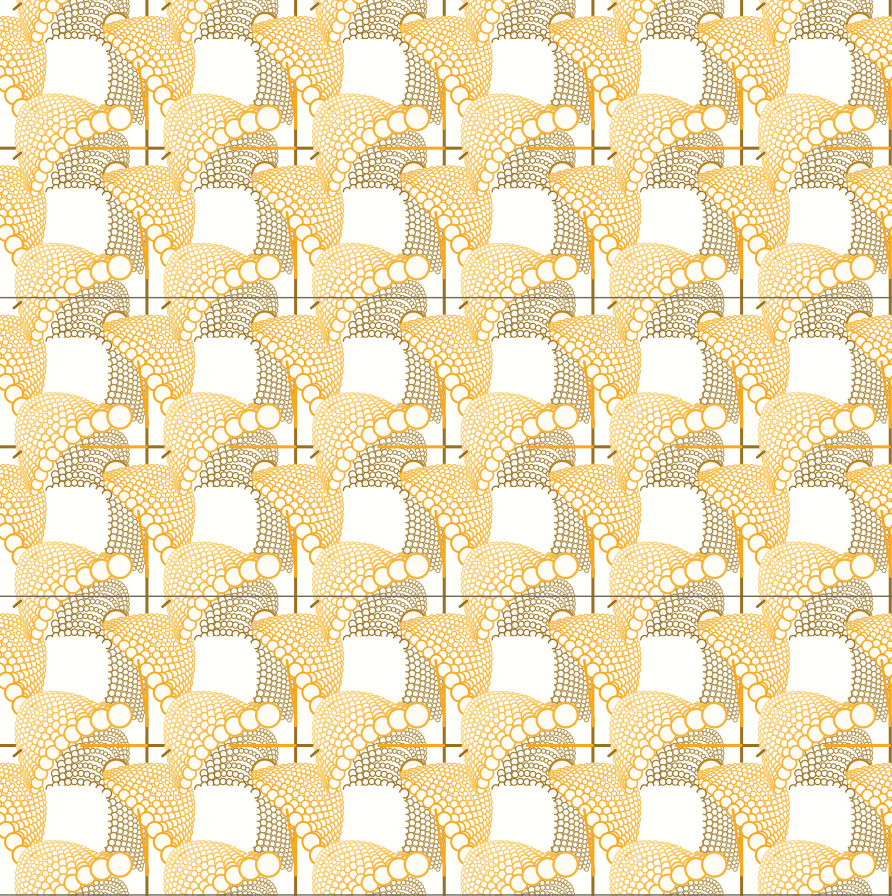
Reproduce this pattern procedurally as a Shadertoy shader.

```glsl
// Golden lace: a 6 by 6 repeat of curved fans built from overlapping scales,
// lying over thin crossing bars. Each fan blends two Bezier edges; a short
// bisection finds the nearby scales, so only those few discs are drawn.

const float REPEATS = 6.0;       // tiles across and down
const float TILE = 128.0;        // design units per tile, y runs downward
const int ROWS = 9;              // rows of scales in a fan
const int WINDOW = 5;            // discs tested in each row
const int BISECTIONS = 6;
const float ROW_GROWTH = 1.3;    // rows widen toward the near edge
const float SCALE_SIZE = 0.62;   // disc radius relative to its spacing
const float JITTER = 0.12;       // random change of disc radius
const float BAR_HALF = 1.3;      // half width of the bars
const float SEAM_HALF = 0.6;     // half width of the fine seam

const vec3 PAPER = vec3(1.0, 1.0, 0.985);
const vec3 ORANGE = vec3(0.97, 0.66, 0.12);
const vec3 AMBER = vec3(0.96, 0.74, 0.30);
const vec3 PALE = vec3(0.98, 0.82, 0.47);
const vec3 BROWN = vec3(0.60, 0.44, 0.13);
const vec3 OLIVE = vec3(0.72, 0.60, 0.35);
const vec3 SEAM = vec3(0.45, 0.40, 0.33);

float pixel;                     // one pixel in design units

float hash(vec2 p) {
    return fract(sin(dot(p, vec2(12.99, 78.23))) * 43758.5);
}

// Nearest periodic offset, so shapes may cross tile borders
vec2 wrapTile(vec2 d) {
    return d - TILE * round(d / TILE);
}

float coverage(float dist) {
    return clamp(0.5 - dist / pixel, 0.0, 1.0);
}

vec2 bezier(vec2 a, vec2 b, vec2 c, float t) {
    return mix(mix(a, b, t), mix(b, c, t), t);
}

void drawDisc(inout vec3 col, vec2 offset, float radius, float width, vec3 ink) {
    float d = length(offset) - radius;
    if (d > pixel) return;
    vec3 fill = mix(PAPER, ink, 0.04);
    col = mix(col, mix(ink, fill, coverage(d + width)), coverage(d));
}

void drawSegment(inout vec3 col, vec2 p, vec2 a, vec2 b, float halfWidth, vec3 ink) {
    vec2 q = wrapTile(p - 0.5 * (a + b));
    vec2 h = 0.5 * (b - a);
    float d = length(q - h * clamp(dot(q, h) / dot(h, h), -1.0, 1.0));
    col = mix(col, ink, coverage(d - halfWidth));
}

// Fan between far edge f0,f1,f2 and near edge n0,n1,n2; counts = scales per far, near row
void drawFan(inout vec3 col, vec2 p, vec2 f0, vec2 f1, vec2 f2, vec2 n0, vec2 n1, vec2 n2,
             vec2 counts, float growth, vec3 farInk, vec3 nearInk) {
    // Skip everything outside the bounding box
    vec2 fm = bezier(f0, f1, f2, 0.5), nm = bezier(n0, n1, n2, 0.5);
    vec2 lo = min(min(min(f0, f2), min(n0, n2)), min(fm, nm)) - 14.0;
    vec2 hi = max(max(max(f0, f2), max(n0, n2)), max(fm, nm)) + 14.0;
    vec2 middle = 0.5 * (lo + hi);
    vec2 q = middle + wrapTile(p - middle);
    if (any(lessThan(q, lo)) || any(greaterThan(q, hi))) return;

    // Find the rib from far to near edge that passes through q
    float along = 0.5, stride = 0.25;
    for (int i = 0; i < BISECTIONS; i++) {
        vec2 rib = bezier(n0 - f0, n1 - f1, n2 - f2, along);
        vec2 d = q - bezier(f0, f1, f2, along);
        along += rib.x * d.y < rib.y * d.x ? stride : -stride;
        stride *= 0.5;
    }

    for (int row = 0; row < ROWS; row++) {
        float s = pow(float(row) / float(ROWS - 1), ROW_GROWTH);
        vec2 a = mix(f0, n0, s), b = mix(f1, n1, s), c = mix(f2, n2, s);
        if (distance(q, bezier(a, b, c, along)) > mix(9.0, 18.0, s)) continue;
        float count = floor(mix(counts.x, counts.y, s));
        float power = mix(1.0, growth, s);
        float stagger = 0.5 * float(row % 2);
        float first = max(round(pow(along, 1.0 / power) * count - stagger) - 2.0, 0.0);
        vec3 ink = mix(farInk, nearInk, s);
        vec2 center = bezier(a, b, c, pow((first + stagger) / count, power));
        for (int j = 0; j < WINDOW; j++) {
            float i = first + float(j);
            if (i + stagger > count) break;
            vec2 next = bezier(a, b, c, pow((i + stagger + 1.0) / count, power));
            float vary = 1.0 + JITTER * (hash(vec2(i, float(row))) - 0.5);
            float radius = max(SCALE_SIZE * distance(center, next) * vary, 2.2);
            drawDisc(col, q - center, radius, clamp(0.55 + 0.14 * radius, 0.8, 2.0), ink);
            center = next;
        }
    }
}

void mainImage(out vec4 fragColor, in vec2 fragCoord) {
    vec2 uv = fragCoord / iResolution.xy;
    vec2 grid = vec2(uv.x, 1.0 - uv.y) * REPEATS;
    vec2 p = fract(grid) * TILE;
    pixel = TILE * REPEATS / iResolution.y;
    vec3 col = PAPER;
    bool barRow = mod(round(grid.y), 2.0) > 0.5;
    // Brown bars, then olive and brown fans around the opening
    drawSegment(col, p, vec2(126.5, 104), vec2(126.5, 150), BAR_HALF, BROWN);
    if (barRow) drawSegment(col, p, vec2(126, 127), vec2(150, 127), BAR_HALF, BROWN);
    drawFan(col, p, vec2(123, 48), vec2(128, 82), vec2(121, 105), vec2(91, 44), vec2(99, 70), vec2(85, 94), vec2(15, 9), 1.0, OLIVE, mix(OLIVE, BROWN, 0.4));
    drawFan(col, p, vec2(58, 122), vec2(122, 96), vec2(106, 148), vec2(43, 164), vec2(66, 150), vec2(92, 168), vec2(19, 9), 1.0, OLIVE, BROWN);
    // White opening with rounded corners
    vec2 q = abs(p - vec2(62.5, 64)) - 12.0;
    col = mix(col, PAPER, coverage(length(max(q, 0.0)) + min(max(q.x, q.y), 0.0) - 18.5));
    // Orange bars, brown knob, orange fan with its stems
    drawSegment(col, p, vec2(126.5, 66), vec2(126.5, 110), BAR_HALF, ORANGE);
    if (barRow) drawSegment(col, p, vec2(70, 127), vec2(126, 127), BAR_HALF, ORANGE);
    drawDisc(col, wrapTile(p - vec2(100, 22)), 12.0, 2.0, mix(BROWN, ORANGE, 0.35));
    drawFan(col, p, vec2(92, 24), vec2(190, -8), vec2(157, 92), vec2(92, 30), vec2(122, 50), vec2(147, 93), vec2(30, 9), 1.25, AMBER, ORANGE);
    drawSegment(col, p, vec2(119, 54), vec2(127, 106), 1.1, ORANGE);
    // Pale fan ending in large scales, a small tick, and a seam below every second row
    drawFan(col, p, vec2(26, 160), vec2(-14, 50), vec2(95, 97), vec2(30, 165), vec2(45, 112), vec2(103, 101), vec2(30, 9), 1.3, PALE, mix(AMBER, ORANGE, 0.5));
    drawSegment(col, p, vec2(140, 8), vec2(146, 3), 1.1, BROWN);
    float seam = abs(mod(grid.y + 1.007, 2.0) - 1.0) * TILE;
    col = mix(col, SEAM, coverage(seam - SEAM_HALF));
    fragColor = vec4(col, 1.0);
}
```
